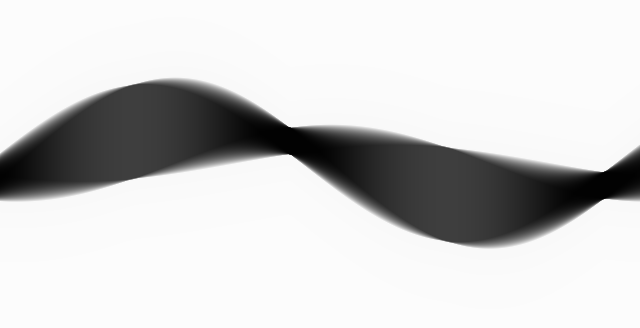
Give the GLSL for this background, as a Shadertoy shader.

```glsl
// A translucent black ribbon twisting along a slow wave over near-white paper.
// Two crossed sheets of sinusoidal width are blended into a trapezoid of ink;
// the same amount of ink fills every column, so narrow twists turn black.

const float PI = 3.14159265;

// Lengths are fractions of the canvas width.
const float WAVE_LIFT = 0.0013;
const float WAVE_HEIGHT = 0.0599;
const float WAVE_START = 0.0586;
const float TWIST_X = 0.453;       // position of one narrow twist
const float TWIST_SPACING = 0.491; // distance between twists
const float FACE_WIDTH = 0.147;    // sheet seen face on
const float SIDE_WIDTH = 0.0417;   // sheet seen at the twists
const float INK = 0.204;           // optical depth summed over a column
const float MIN_FADE = 0.002;

const vec3 PAPER = vec3(0.988);
const float HALO_STRENGTH = 0.014;
const float HALO_REACH = 0.045;

// Height of the ribbon's centre line.
float centreLine(float x) {
    return WAVE_LIFT + WAVE_HEIGHT * sin(PI * (x - WAVE_START) / TWIST_SPACING);
}

void mainImage(out vec4 fragColor, in vec2 fragCoord) {
    float pixel = 1.0 / iResolution.x;
    vec2 p = (fragCoord - vec2(0.0, 0.5 * iResolution.y)) * pixel;

    // Projected widths of the two sheets
    float twist = PI * (p.x - TWIST_X) / TWIST_SPACING;
    float face = FACE_WIDTH * abs(sin(twist));
    float side = SIDE_WIDTH * abs(cos(twist));

    // Trapezoid of ink with soft flanks
    float wide = max(face, side);
    float fade = max(min(face, side), max(MIN_FADE, 1.5 * pixel));
    float fromEdge = 0.5 * (wide + fade) - abs(p.y - centreLine(p.x));
    float depth = INK / wide * clamp(fromEdge / fade, 0.0, 1.0);

    // Faint shadow on the paper, then absorption by the ink
    float halo = HALO_STRENGTH * exp(-max(-fromEdge, 0.0) / HALO_REACH);
    vec3 colour = (PAPER - halo) * exp(-depth);
    fragColor = vec4(colour, 1.0);
}
```
